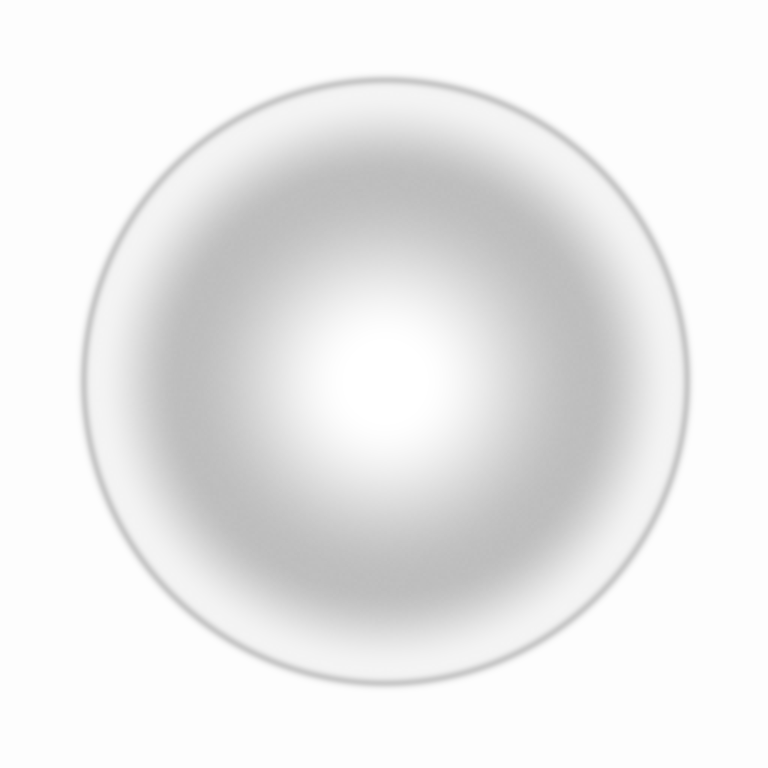
A Shadertoy shader for this background:

```glsl
// A pale glass disc: white core, soft grey ring, bright border and thin grey rim.

const float PAPER = 0.992;
const float CORE = 1.0;
const float SHADE = 0.745;
const float BORDER = 0.955;
const vec2 CENTER = vec2(0.502, 0.503);

float hash(vec2 p) {
    return fract(sin(dot(p, vec2(12.9898, 78.233))) * 43758.5453);
}

// Bell-shaped band around a given radius
float band(float r, float radius, float width) {
    float d = (r - radius) / width;
    return exp(-d * d);
}

// Brightness inside the disc, from the core out to the border
float discTone(float r) {
    float tone = mix(CORE, SHADE, smoothstep(0.045, 0.26, r));
    return mix(tone, BORDER, smoothstep(0.268, 0.375, r));
}

// Faint grain, strongest in the grey ring
float grain(vec2 uv, float tone) {
    float speck = hash(floor(uv * 256.0)) - 0.5;
    return speck * 0.03 * (CORE - tone);
}

void mainImage(out vec4 fragColor, in vec2 fragCoord) {
    float side = min(iResolution.x, iResolution.y);
    vec2 uv = (fragCoord - 0.5 * iResolution.xy) / side + 0.5;
    float r = length(uv - CENTER);

    // Disc body with grain
    float tone = discTone(r);
    tone += grain(uv, tone);

    // Soft outer edge, then the rim over it
    float edge = max(0.004, 1.0 / side);
    tone = mix(tone, PAPER, smoothstep(0.395 - edge, 0.395 + edge, r));
    tone -= 0.17 * band(r, 0.393, 0.006);

    fragColor = vec4(vec3(clamp(tone, 0.0, 1.0)), 1.0);
}
```
